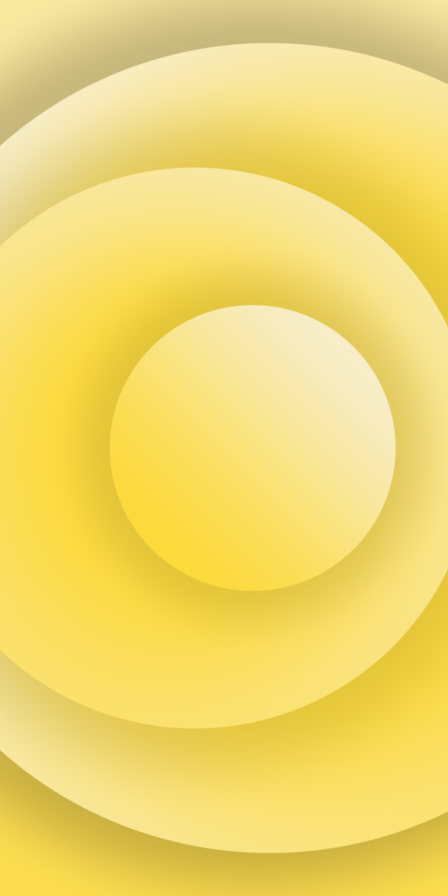
A Shadertoy shader for this background:

```glsl
// Three overlapping yellow discs, each casting a soft shadow on what lies below.
// Tones run along a yellow-to-cream ramp: the two large discs glow at the rim,
// the small one carries a diagonal gradient. Units are canvas widths.

// Warm ramp from saturated yellow (0) to cream (1)
vec3 warmRamp(float tone) {
    return mix(vec3(0.99, 0.85, 0.20), vec3(0.965, 0.94, 0.85), clamp(tone, 0.0, 1.0));
}

// Signed distance to a disc centred on the horizontal midline
float discDistance(vec2 p, float centerX, float radius) {
    return length(p - vec2(centerX, 0.0)) - radius;
}

// Darkening that fades outward from a disc edge
vec3 castShadow(vec3 color, float dist, float blur, float strength) {
    float shade = 1.0 - smoothstep(-0.02, blur, dist);
    return color * (1.0 - strength * shade * vec3(0.9, 0.92, 1.0));
}

// Rim glow: brightest toward the light direction
float rimTone(vec2 p, float centerX, float radius, float inner, float glow, vec2 light) {
    vec2 q = (p - vec2(centerX, 0.0)) / radius;
    float d = length(q);
    float facing = dot(q / max(d, 0.001), light);
    return 0.07 + smoothstep(inner, 1.05, d) * (glow + facing);
}

// Lay a disc over the colour with a smooth edge
vec3 layDisc(vec3 under, vec3 disc, float dist) {
    float pixel = 1.0 / iResolution.x;
    return mix(disc, under, smoothstep(-pixel, pixel, dist));
}

void mainImage(out vec4 fragColor, in vec2 fragCoord) {
    vec2 p = (fragCoord - 0.5 * iResolution.xy) / iResolution.x;

    // Backdrop, paler toward the top
    vec3 color = warmRamp(mix(0.17, 0.66, smoothstep(-1.0, 1.0, p.y)));

    // Large disc, lit from the upper left
    float large = discDistance(p, 0.102, 0.904);
    color = castShadow(color, discDistance(p - vec2(-0.03, 0.015), 0.102, 0.904), 0.19, 0.22);
    float tone = rimTone(p, 0.102, 0.904, 0.58, 0.57, vec2(-0.24, 0.15));
    color = layDisc(color, warmRamp(tone), large);

    // Middle disc, lit from the upper right
    float middle = discDistance(p, -0.065, 0.626);
    vec3 shaded = castShadow(color, middle, 0.20, 0.10);
    tone = rimTone(p, -0.065, 0.626, 0.42, 0.45, vec2(0.09, 0.15));
    color = layDisc(shaded, warmRamp(tone), middle);

    // Small disc with a diagonal gradient
    float small = discDistance(p, 0.064, 0.319);
    color = castShadow(color, small, 0.15, 0.11);
    float diagonal = dot(p - vec2(0.064, 0.0), vec2(0.7071)) / 0.319;
    tone = mix(0.04, 0.92, smoothstep(-1.05, 1.15, diagonal));
    color = layDisc(color, warmRamp(tone), small);

    fragColor = vec4(color, 1.0);
}
```
